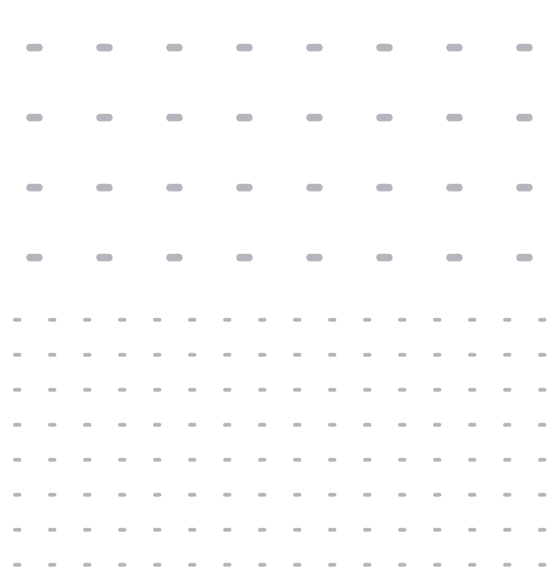
Top, the tile; bottom, the same tile 2 across and 2 down.
This pattern is drawn by a WebGL 1 fragment shader. Its source:

```glsl
precision highp float;

uniform vec2 u_resolution;

// Lengths are fractions of one cell
#define REPEATS vec2(8.0, 4.0)
#define DASH_CENTER vec2(0.4922, 0.3203)
#define DASH_HALF_CORE 0.0625
#define DASH_RADIUS 0.0547
#define PAPER_COLOR vec3(1.0)
#define DASH_COLOR vec3(0.71, 0.71, 0.74)

// Signed distance to a horizontal bar with round ends
float capsuleDistance(vec2 p, float halfCore, float radius) {
    p.x -= clamp(p.x, -halfCore, halfCore);
    return length(p) - radius;
}

void main() {
    // Whole repeats across and down, so the edges join
    vec2 cell = fract(gl_FragCoord.xy / u_resolution * REPEATS);
    float pixel = REPEATS.y / u_resolution.y;

    // One dash per cell, with an edge one pixel soft
    float dist = capsuleDistance(cell - DASH_CENTER, DASH_HALF_CORE, DASH_RADIUS);
    float coverage = clamp(0.5 - dist / pixel, 0.0, 1.0);

    gl_FragColor = vec4(mix(PAPER_COLOR, DASH_COLOR, coverage), 1.0);
}
```
